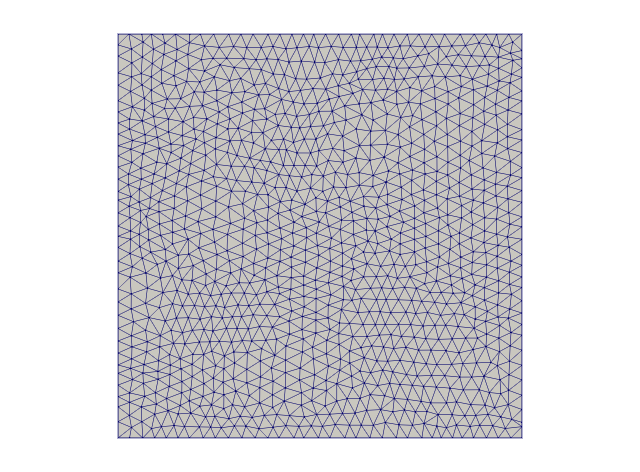
This pattern is drawn by a WebGL 1 fragment shader. Its source:

```glsl
precision highp float;
// An unstructured triangle mesh filling a square on a white ground.
// Scattered lattice points are joined by a per-pixel Delaunay search: starting
// from a huge triangle, points inside its circumcircle are swapped in.
uniform vec2 u_resolution;

const vec3 GROUND = vec3(1.0);
const vec3 FILL = vec3(0.79, 0.78, 0.75);
const vec3 INK = vec3(0.0, 0.0, 0.42);
const float SIDE = 0.856;         // square side, in canvas heights
const float CELLS = 33.0;         // mesh cells along a side
const float HALF_LINE = 0.00060;  // half line width, in canvas heights
const float NODE_RADIUS = 0.0021; // node dot radius, in canvas heights
const float STAGGER = 0.25;       // shift of alternate rows or columns
const float JITTER = 0.15;        // random shift of each node
const float WARP = 0.75;          // slow drift of the rows
const float WARP_SCALE = 6.5;     // cells per drift feature
const float REGION_SCALE = 5.5;   // cells per row/column region
const float FAR = 1000.0;         // marks nodes outside the square

float hash(vec2 p) {
  vec3 q = fract(vec3(p.xyx) * 0.1031);
  q += dot(q, q.yzx + 33.33);
  return fract((q.x + q.y) * q.z);
}

float noise(vec2 p) {
  vec2 i = floor(p), f = fract(p);
  f = f * f * (3.0 - 2.0 * f);
  return mix(mix(hash(i), hash(i + vec2(1, 0)), f.x),
             mix(hash(i + vec2(0, 1)), hash(i + vec2(1, 1)), f.x), f.y);
}

float cross2(vec2 a, vec2 b) { return a.x * b.y - a.y * b.x; }

// Smooth displacement that fades out towards the sides of the square.
vec2 warp(vec2 g) {
  vec2 fade = clamp(min(g, CELLS - g) / 3.0, 0.0, 1.0);
  vec2 s = g / WARP_SCALE;
  return WARP * fade * (2.0 * vec2(noise(s + 17.3), noise(s + 51.7)) - 1.0);
}

// Node position: rows stagger in some regions, columns in others.
vec2 node(vec2 g) {
  vec2 edge = min(g, CELLS - g);
  if (min(edge.x, edge.y) < -0.5) return vec2(FAR);
  vec2 pull = exp(-edge * 0.4);
  float columns = smoothstep(0.35, 0.65,
    noise(g / REGION_SCALE + 83.1) + 0.6 * (pull.x - pull.y));
  vec2 alternate = 1.0 - 2.0 * mod(g.yx, 2.0);
  vec2 shift = STAGGER * alternate * vec2(1.0 - columns, columns);
  shift += JITTER * (2.0 * vec2(hash(g + 7.0), hash(g + 131.0)) - 1.0);
  return g + shift * step(0.5, edge) + warp(g);
}

// Box-filtered line coverage; d and halfWidth in pixels.
float lineCover(float d, float halfWidth) {
  return max(min(d + 0.5, halfWidth) - max(d - 0.5, -halfWidth), 0.0);
}

// Coverage of the edge a-b seen from the origin; flat and upright ones are fuller.
float edgeCover(vec2 a, vec2 b, float cellPx, float halfWidth) {
  vec2 dir = normalize(b - a);
  float weight = max(abs(dir.x), abs(dir.y));
  return lineCover(abs(cross2(a, dir)) * cellPx, halfWidth * weight);
}

float meshCover(vec2 p, float cellPx, float halfWidth) {
  // Gather nearby nodes relative to the pixel.
  vec2 nodes[25];
  vec2 base = floor(p - warp(p) + 0.5);
  for (int k = 0; k < 25; k++) {
    float n = float(k);
    vec2 offset = vec2(mod(n, 5.0), floor((n + 0.5) / 5.0)) - 2.0;
    nodes[k] = node(base + offset) - p;
  }

  // Pivot towards the Delaunay triangle that holds the origin.
  vec2 a = vec2(-20.0, -13.0), b = vec2(21.0, -12.0), c = vec2(1.0, 24.0);
  for (int pivot = 0; pivot < 16; pivot++) {
    vec2 u = b - a, v = c - a;
    vec2 centre = a + (dot(u, u) * vec2(v.y, -v.x) + dot(v, v) * vec2(-u.y, u.x))
                / (2.0 * cross2(u, v));
    float level = dot(a, a - 2.0 * centre);
    float deepest = -0.001;
    vec2 q = vec2(FAR);
    for (int k = 0; k < 25; k++) {
      vec2 s = nodes[k];
      float depth = dot(s, s - 2.0 * centre) - level;
      if (s.x < 100.0 && depth < deepest) { deepest = depth; q = s; }
    }
    if (q.x > 100.0) break;
    float qa = cross2(q, a), qb = cross2(q, b), qc = cross2(q, c);
    if (qa >= 0.0 && qb <= 0.0) c = q;
    else if (qb >= 0.0 && qc <= 0.0) a = q;
    else b = q;
  }

  // Edges and node dots.
  float cover = edgeCover(a, b, cellPx, halfWidth) + edgeCover(b, c, cellPx, halfWidth)
              + edgeCover(c, a, cellPx, halfWidth);
  float nodeDist = min(length(a), min(length(b), length(c))) * cellPx;
  float dotCover = clamp(NODE_RADIUS * u_resolution.y + 0.5 - nodeDist, 0.0, 1.0);
  return max(min(cover, 1.0), dotCover);
}

void main() {
  vec2 p = (gl_FragCoord.xy - 0.5 * u_resolution) / u_resolution.y;
  vec2 box = abs(p) - 0.5 * SIDE;
  float borderPx = max(box.x, box.y) * u_resolution.y;
  float halfWidth = HALF_LINE * u_resolution.y;
  vec3 color = GROUND;
  if (borderPx < 1.0 + halfWidth) {
    vec2 cell = clamp((p / SIDE + 0.5) * CELLS, 0.01, CELLS - 0.01);
    float mesh = meshCover(cell, SIDE * u_resolution.y / CELLS, halfWidth);
    color = mix(GROUND, mix(FILL, INK, mesh), clamp(0.5 - borderPx, 0.0, 1.0));
    color = mix(color, INK, lineCover(abs(borderPx), halfWidth));
  }
  gl_FragColor = vec4(color, 1.0);
}
```
